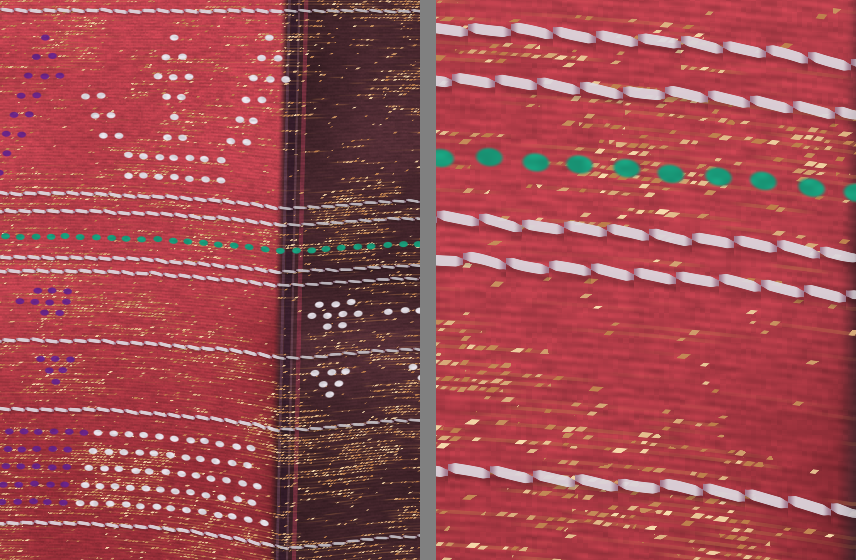
Left: the whole. Right: its middle third, enlarged.
Give the GLSL for this texture, as a Shadertoy shader.

```glsl
#define STITCHES_HIGH 36.57
#define RED_LIT vec3(.75, .26, .31)
#define RED_DEEP vec3(.59, .18, .22)
#define MAROON vec3(.265, .145, .17)
#define GOLD vec3(.74, .49, .29)
#define GLINT vec3(.98, .88, .70)
#define WHITE vec3(.87, .85, .88)
#define PURPLE vec3(.39, .13, .54)
#define GREEN vec3(.10, .61, .48)
#define GOLD_ROWS 5.6
#define GOLD_LEVEL .62

// Heights of the pale cords, in stitches from the top
const float CORDS[8] = float[8](.71, 12.62, 13.76, 16.81, 17.67, 22.24, 26.71, 34.14);

float hash(vec2 p) {
    p = fract(p * vec2(.1031, .1137));
    p += dot(p, p.yx + 33.33);
    return fract((p.x + p.y) * p.x * 17.3);
}

float noise(vec2 p) {
    vec2 i = floor(p), f = fract(p);
    f = f * f * (3. - 2. * f);
    return mix(mix(hash(i), hash(i + vec2(1, 0)), f.x),
               mix(hash(i + vec2(0, 1)), hash(i + 1.), f.x), f.y);
}

// Slack of the cloth towards the seam, relaxing beyond it
float sag(vec2 p) {
    float depth = .95 * smoothstep(2., 13., p.y) + .65 * smoothstep(17., 36., p.y);
    float across = pow(clamp(p.x / 18.2, 0., 1.), 2.6) - .45 * smoothstep(18.2, 27.4, p.x);
    return depth * across;
}

float band(float d, float halfWidth, float aa) {
    return 1. - smoothstep(halfWidth - aa * .5, halfWidth + aa * .5, abs(d));
}

// A centred row of n raised stitches, one unit apart
float dots(vec2 p, float centre, float y, float n) {
    float start = centre - (n - 1.) * .5;
    float i = clamp(floor(p.x - start + .5), 0., n - 1.);
    vec2 id = vec2(i + floor(start), floor(y * 7.));
    vec2 jitter = (vec2(hash(id), hash(id + 41.)) - .5) * vec2(.14, .1);
    float d = length((p - vec2(start + i, y) - jitter) / vec2(.29, .2));
    return 1. - smoothstep(.75, 1.2, d);
}

void mainImage(out vec4 fragColor, in vec2 fragCoord) {
    float aa = STITCHES_HIGH / iResolution.y;
    vec2 p = vec2(fragCoord.x, iResolution.y - fragCoord.y) * aa;
    vec2 q = vec2(p.x, p.y - sag(p));

    // Two cloth panels with soft folds
    float seam = p.x - 18.6 + .022 * p.y;
    float dark = smoothstep(-.3, .3, seam);
    float fold = noise(p * vec2(.16, .22) + 4.) - .5;
    vec3 red = mix(RED_LIT, RED_DEEP, clamp(smoothstep(9., 33., p.y) + fold * .7, 0., 1.));
    vec3 col = mix(red, MAROON * (1. + fold * .5), dark);
    col *= 1. - .25 * exp(-abs(seam + .1) * 1.3) * smoothstep(8., 30., p.y);

    // Warp stripes along the seam
    col = mix(col, vec3(.42, .27, .36), .6 * band(seam - .3, .09, aa));
    col = mix(col, vec3(.19, .10, .17), .6 * band(seam - .65, .2, aa));
    col = mix(col, vec3(.47, .32, .39), .5 * band(seam - .95, .07, aa));
    col = mix(col, vec3(.52, .20, .27), .75 * band(seam - 1.4, .14, aa));

    // Weave grain
    float grain = noise(q * vec2(2.5, 9.)) - .5;
    col *= 1. + .17 * grain + .04 * sin(q.y * 31.4) + .08 * (hash(floor(p * 9.)) - .5);

    // Metallic weft: faint long runs and short slanted flecks
    float row = floor(q.y * GOLD_ROWS), inRow = fract(q.y * GOLD_ROWS) - .5;
    float patches = noise(q * vec2(.22, .4) + 11.);
    float run = noise(vec2(q.x * .6 + hash(vec2(row, 3.)) * 40., row * 1.7));
    float bare = exp(-dot((p - vec2(5., 8.)) / vec2(5., 4.), (p - vec2(5., 8.)) / vec2(5., 4.)));
    float shown = run * .6 + patches * .4 + .02 * dark - .15 * bare;
    float thread = band(inRow, .22, aa * GOLD_ROWS);
    col = mix(col, GOLD, .38 * thread * smoothstep(.48, .7, shown));
    float along = q.x * 4.2 + inRow * .8 + hash(vec2(row, 8.)) * 5. + noise(q * 2.) * .8;
    vec2 fleck = vec2(floor(along), row);
    float lit = smoothstep(GOLD_LEVEL - .12, GOLD_LEVEL + .14, shown) * .75 + .025;
    float size = mix(.2, .42, hash(fleck + 33.));
    float lift = (hash(fleck + 55.) - .5) * .3;
    float dash = band(inRow - lift, size * .8, aa * GOLD_ROWS)
               * band(fract(along) - .5, size, aa * 4.2);
    vec3 metal = mix(GOLD, GLINT, pow(hash(fleck + 70.), 2.));
    col = mix(col, metal, dash * step(hash(fleck + 19.), lit));

    // Twisted pale cords
    for (int i = 0; i < 8; i++) {
        float twist = fract(q.x * 1.08 + float(i) * .37);
        float slack = (noise(vec2(q.x * .9, float(i) * 9.)) - .5) * .12;
        float d = q.y - CORDS[i] - slack - (twist - .5) * .12;
        float taper = smoothstep(0., .2, twist) * smoothstep(1., .8, twist);
        float w = mix(.115, .085, dark) * mix(.6, 1., taper);
        col *= 1. - .18 * band(d - .12, .1, .15);
        vec3 strand = mix(vec3(.64, .50, .59), WHITE, taper);
        col = mix(col, strand * mix(1., .88, dark), .92 * band(d, w, aa));
    }

    // Embroidered stitches
    float white = 0., purple = 0.;
    for (float r = 0.; r < 8.; r++) {              // Leaning leaves, central bloom, base
        float y = 2.43 + 1.27 * r;
        float n = r < 3. ? r + 1. : 2.;
        float lean = r < 3. ? 0. : .5 * (r - 1.);
        float bloom = r > 5. ? 7. : r == 4. ? 1. : n;
        white = max(white, dots(q, 11.38, y, bloom));
        purple = max(purple, dots(q, 2.9 - lean, y, r > 5. ? 1. : n));
        if (r < 6.) white = max(white, dots(q, 17.6 - lean, y, n));
        if (r > 2. && r < 6.) white = max(white, dots(q, 4.3 + .6 * r, y, 2.));
    }
    for (float r = 0.; r < 3.; r++) {              // Small clusters and triangles
        float y = 19. + .72 * r, n = r == 0. ? 3. : r == 1. ? 4. : 2.;
        purple = max(purple, dots(q, 3.4 - .6 * mod(r, 2.), y, n));
        purple = max(purple, dots(q, 3.65, y + 4.45, 3. - r));
        for (float k = 0.; k < 2.; k++) {
            if (k == 0. || r == 1.) white = max(white, dots(q, 21.9 + 5. * k, y, n));
            white = max(white, dots(q, 21.6 + 6.4 * k, y + 4.3, 3. - r));
        }
    }
    for (float r = 0.; r < 5.; r++) {              // Solid block
        float y = 28.2 + 1.14 * r, n = 11. + floor(r * .5);
        white = max(white, dots(q, 6.4 - .3 * r + (n - 1.) * .5, y, n));
        purple = max(purple, dots(q, 2.55 - .1 * r + (r == 0. ? .5 : 0.), y, r == 0. ? 6. : 5.));
    }
    float green = dots(q, 14.3, 15.43, 29.);
    float sheen = .92 + .16 * noise(p * vec2(4., 7.));
    col = mix(col, PURPLE * sheen, purple * .92);
    col = mix(col, WHITE * sheen, white);
    col = mix(col, GREEN * sheen, green);
    fragColor = vec4(clamp(col, 0., 1.), 1.);
}
```
